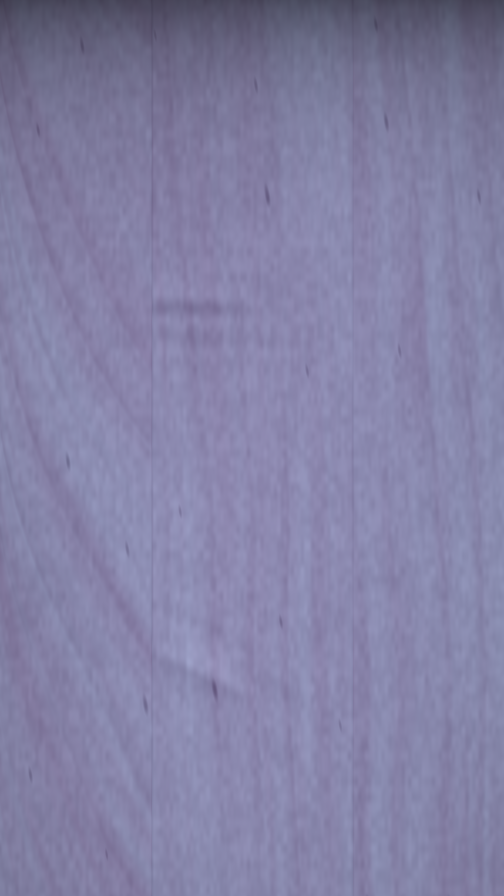
Write a Shadertoy shader that draws this texture.

```glsl
// Three joined planks of smooth wood in cool violet light, dark along the top.
// Each plank bends a grain coordinate; layered noise streaks, veins, cross
// ripples and small flecks are drawn along it, then the whole is shaded.

const vec3 DARK_WOOD = vec3(0.445, 0.425, 0.570);
const vec3 LIGHT_WOOD = vec3(0.605, 0.605, 0.755);
const vec3 ROSE_TINT = vec3(0.012, -0.010, -0.004);
const float BASE_TONE = 0.62;
const float SEAM_LEFT = 0.302;
const float SEAM_RIGHT = 0.700;
const float SEAM_WIDTH = 0.004;
const float STREAK_CONTRAST = 0.50;
const float FIBRE_CONTRAST = 0.20;
const float VEIN_STRENGTH = 0.42;
const float FLECK_STRENGTH = 0.65;
const float RIPPLE_STRENGTH = 0.75;
const float TOP_SHADOW = 0.46;
const float TOP_SHADOW_DEPTH = 0.08;
const vec2 FLECK_CELLS = vec2(6.0, 5.0);

float hash(vec2 p) {
    return fract(sin(dot(p, vec2(127.1, 311.7))) * 43758.5453);
}

float noise(vec2 p) {
    vec2 i = floor(p);
    vec2 f = fract(p);
    f = f * f * (3.0 - 2.0 * f);
    return mix(mix(hash(i), hash(i + vec2(1.0, 0.0)), f.x),
               mix(hash(i + vec2(0.0, 1.0)), hash(i + 1.0), f.x), f.y);
}

// Coordinate across the grain; p.y runs downward from the top edge
float grainCoord(vec2 p, float plank) {
    float wobble = 0.025 * (noise(vec2(p.x * 4.0, p.y * 3.0) + plank * 17.0) - 0.5);
    if (plank < 0.5) return 0.35 * (p.y - 1.9 * sqrt(p.x + 0.02)) + wobble;
    if (plank < 1.5) return p.x - 0.045 * p.y + wobble;
    return p.x + 0.05 * exp(-2.0 * p.y) - 0.01 * p.y + wobble;
}

// Broad to fine bands that run along the grain
float streaks(float g, float along, float seed) {
    float broad = noise(vec2(g * 11.0 + seed, along * 0.9)) - 0.5;
    float medium = noise(vec2(g * 31.0 + seed, along * 1.6)) - 0.5;
    float fine = noise(vec2(g * 75.0 + seed, along * 3.0)) - 0.5;
    return 0.45 * broad + 0.38 * medium + 0.27 * fine;
}

// Growth lines: a slow darkening that ends in a crisp edge
float veins(float g, float along, float seed) {
    float ring = g * 12.0 + 1.2 * noise(vec2(g * 5.0 + seed, along * 0.7));
    float phase = fract(ring);
    float weight = hash(vec2(floor(ring), seed));
    float breaks = 0.35 + 0.65 * noise(vec2(floor(ring) * 3.7 + seed, along * 3.0));
    return pow(phase, 5.0) * (1.0 - smoothstep(0.86, 1.0, phase)) * weight * breaks * 2.0;
}

// Scattered short dark strokes, slightly leaning
float flecks(vec2 p) {
    float mark = 0.0;
    vec2 home = floor(p * FLECK_CELLS);
    for (int j = -1; j <= 1; j++) {
        for (int i = -1; i <= 1; i++) {
            vec2 cell = home + vec2(i, j);
            vec2 jitter = vec2(hash(cell + 3.1), hash(cell + 8.7));
            vec2 d = p - (cell + jitter) / FLECK_CELLS;
            d.x -= 0.15 * d.y;
            float size = mix(0.6, 1.2, hash(cell + 5.3));
            float r = length(d / (vec2(0.006, 0.026) * size));
            float present = step(0.68, hash(cell + 1.9));
            mark = max(mark, present * size * (1.0 - smoothstep(0.1, 1.0, r)));
        }
    }
    return mark;
}

// Soft wavy bands across the grain around a centre
float ripples(vec2 p, vec2 center, float slope) {
    vec2 d = p - center;
    d.y -= slope * d.x;
    float envelope = exp(-dot(d / vec2(0.15, 0.075), d / vec2(0.15, 0.075)));
    return envelope * (noise(vec2(p.x * 5.0, d.y * 34.0 + center.y * 9.0)) - 0.58);
}

float seam(float x, float position) {
    return 1.0 - smoothstep(0.0, SEAM_WIDTH, abs(x - position));
}

void mainImage(out vec4 fragColor, in vec2 fragCoord) {
    vec2 uv = fragCoord / iResolution.xy;
    vec2 p = vec2(fragCoord.x, iResolution.y - fragCoord.y) / iResolution.x;
    float plank = step(SEAM_LEFT, p.x) + step(SEAM_RIGHT, p.x);
    float seed = plank * 23.0 + 4.0;
    float g = grainCoord(p, plank);

    // Wood tone
    float streak = streaks(g, p.y, seed);
    float vein = veins(g, p.y, seed) * (plank < 0.5 ? 1.0 : 0.65);
    float fibre = noise(p * vec2(150.0, 38.0)) + noise(p * vec2(85.0, 60.0) + 9.0) - 1.0;
    float middle = plank == 1.0 ? 1.0 : 0.0;
    float ripple = ripples(p, vec2(0.40, 0.63), 0.03) + ripples(p, vec2(0.42, 1.33), 0.45);
    float tone = BASE_TONE + STREAK_CONTRAST * streak + FIBRE_CONTRAST * fibre
               - VEIN_STRENGTH * vein - FLECK_STRENGTH * flecks(p)
               + RIPPLE_STRENGTH * ripple * middle
               + 0.16 * (noise(p * 2.6 + 2.0) - 0.5);
    tone -= 0.22 * seam(p.x, SEAM_LEFT) + 0.15 * seam(p.x, SEAM_RIGHT);

    // Light: bright centre, dim left and lower corners, shadow along the top
    vec2 fromCenter = (uv - vec2(0.53, 0.48)) / vec2(0.75, 0.85);
    float light = 1.035 - 0.17 * dot(fromCenter, fromCenter);
    light *= 1.0 - TOP_SHADOW * exp(-(1.0 - uv.y) / TOP_SHADOW_DEPTH);

    vec3 color = mix(DARK_WOOD, LIGHT_WOOD, tone);
    color += ROSE_TINT * (vein - 3.0 * streak);
    fragColor = vec4(clamp(color * light, 0.0, 1.0), 1.0);
}
```
